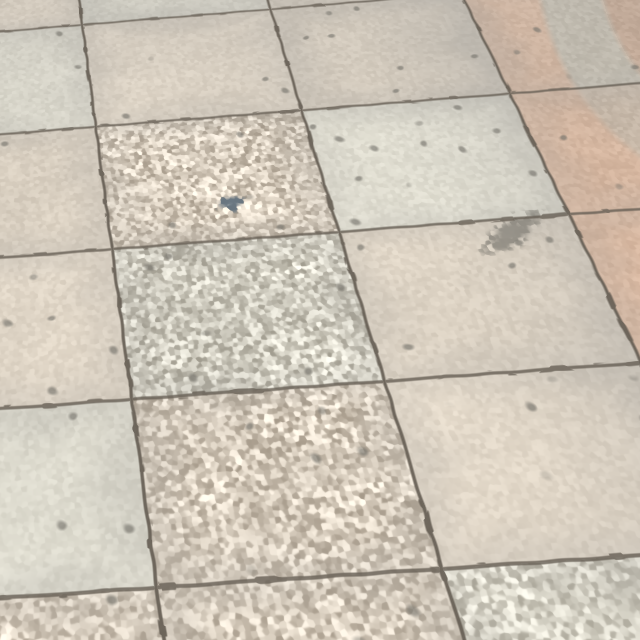
Give the GLSL for this texture, as a WebGL 2 fragment shader.

```glsl
#version 300 es
precision highp float;
uniform vec2 u_resolution;
out vec4 outColor;

const mat3 FLOOR_TO_VIEW = mat3(0.3188, -0.0267, -0.006,
                                0.0092, 0.1556, -0.092,
                                0.1497, 0.1979, 1.0);
const vec3 PALE_STONE = vec3(0.885, 0.875, 0.825);
const vec3 WARM_STONE = vec3(0.885, 0.845, 0.785);
const vec3 COARSE_TINT = vec3(0.955, 0.95, 0.945);
const vec3 TERRACOTTA = vec3(0.85, 0.725, 0.635);
const vec3 BAND_GREY = vec3(0.77, 0.75, 0.70);
const vec3 JOINT_COLOR = vec3(0.40, 0.37, 0.33);
const vec3 DIRT_COLOR = vec3(0.66, 0.65, 0.63);
const vec3 SPECK_COLOR = vec3(0.47, 0.46, 0.43);
const vec3 FLECK_COLOR = vec3(0.38, 0.44, 0.49);
const vec2 JOINT_HALF = vec2(0.0065, 0.0095);
const vec2 GRAIN_FREQ = vec2(50.0, 36.0);
const float FINE_GRAIN = 0.07;
const float COARSE_GRAIN = 0.34;
const vec2 BAND_CENTER = vec2(1.237, -0.078);
const vec2 BAND_RADII = vec2(0.305, 0.40);

vec2 hash2(vec2 p) {
  vec3 h = fract(p.xyx * vec3(0.1031, 0.1030, 0.0973));
  h += dot(h, h.yzx + 33.33);
  return fract((h.xx + h.yz) * h.zy);
}

// x: distance to the nearest cell point, y: softly blended cell value
vec2 cellular(vec2 p) {
  vec2 cell = floor(p), f = fract(p);
  float nearest = 4.0, sum = 0.0, total = 0.0;
  for (int j = -1; j <= 1; j++)
    for (int i = -1; i <= 1; i++) {
      vec2 o = vec2(i, j);
      vec2 r = o + 0.15 + 0.7 * hash2(cell + o + 71.0) - f;
      float d2 = dot(r, r), w = exp(-7.0 * d2);
      nearest = min(nearest, d2);
      sum += w * hash2(cell + o + 137.0).x;
      total += w;
    }
  return vec2(sqrt(nearest), sum / total);
}

float layeredSines(vec2 p) {
  float s = 0.0, amp = 0.5;
  for (int i = 0; i < 4; i++) {
    s += amp * sin(p.x + 1.7 * sin(p.y * 0.8)) * sin(p.y + 1.3 * sin(p.x * 0.7));
    p = mat2(1.4, 1.1, -1.1, 1.4) * p + 2.3;
    amp *= 0.6;
  }
  return s;
}

float blob(vec2 p, vec2 center, vec2 radius, float ragged) {
  return 1.0 - smoothstep(0.5, 1.4, length((p - center) / radius) + ragged);
}

void main() {
  vec2 uv = gl_FragCoord.xy / u_resolution;
  vec2 view = vec2(uv.x, 1.0 - uv.y);

  // Perspective: view position back to floor units, one tile per unit
  vec3 h = inverse(FLOOR_TO_VIEW) * vec3(view, 1.0);
  vec2 grid = h.xy / h.z;
  vec2 tile = floor(grid), local = fract(grid);
  vec2 px = fwidth(grid);

  // Tile kinds: pale or warm stone, coarse or fine grain
  bool isPale = abs(mod(tile.x + tile.y, 3.0) - 1.0) < 0.5;
  bool isCoarse = tile.y > 2.5 || (abs(tile.x) < 0.5 && tile.y > -0.5);
  bool isTerracotta = tile.x > 1.5;
  vec3 color = isPale ? PALE_STONE : WARM_STONE;
  if (isCoarse) color *= COARSE_TINT;
  color *= 1.0 - 0.04 * hash2(tile + 23.0).x;

  // Terracotta border with a curved grey band
  if (isTerracotta) {
    float r = length(view - BAND_CENTER);
    float band = smoothstep(-0.008, 0.008, min(r - BAND_RADII.x, BAND_RADII.y - r));
    vec3 clay = TERRACOTTA * (r < BAND_RADII.x ? 0.93 : 1.0);
    color = mix(clay, BAND_GREY, band * (tile.y < -0.5 ? 0.95 : 0.6));
  }

  // Grain and slow discoloration
  float grain = cellular(grid * GRAIN_FREQ).y - 0.5;
  float patchy = layeredSines(grid * 5.0 + hash2(tile + 9.0) * 6.0);
  float cloud = layeredSines(grid * 2.1 + 4.0);
  float strength = isCoarse ? COARSE_GRAIN * (1.0 + 0.35 * patchy) : FINE_GRAIN;
  color += strength * grain * vec3(1.0, 1.02, 1.03);
  color *= 1.0 + 0.025 * patchy + 0.02 * cloud;

  // Dirt gathers near tile edges, at the far end and to the right
  vec2 toEdge = min(local, 1.0 - local);
  float edge = 1.0 - smoothstep(0.0, 0.24, min(toEdge.x, toEdge.y) + 0.06 * patchy);
  float far = smoothstep(0.68, 1.0, uv.y);
  float side = smoothstep(0.35, 1.0, local.x) * float(abs(tile.x - 1.0) < 0.5);
  float dirt = 0.20 * edge + 0.25 * far + 0.28 * side * (0.8 + 0.5 * cloud);
  color = mix(color, DIRT_COLOR, clamp(dirt, 0.0, 0.6));

  // Scattered small specks, a grey smudge and a blue fleck
  vec2 speck = cellular(grid * vec2(5.0, 4.0) + 0.15 * patchy);
  float isSpeck = smoothstep(0.66, 0.78, speck.y) * (1.0 - smoothstep(0.04, 0.13, speck.x));
  color = mix(color, SPECK_COLOR, 0.65 * isSpeck);
  vec2 tilted = view + vec2(0.0, 0.45 * (view.x - 0.795));
  float smudge = blob(tilted, vec2(0.795, 0.363), vec2(0.036, 0.02), grain + 0.5 * patchy);
  color = mix(color, SPECK_COLOR, 0.65 * smudge);
  color = mix(color, FLECK_COLOR, 0.9 * blob(view, vec2(0.362, 0.318), vec2(0.019, 0.01), grain));

  // Joints with slightly worn, chipped edges
  vec2 wobble = 0.002 * sin(grid.yx * 23.0 + 1.5 * sin(grid.yx * 9.0));
  vec2 dist = abs(fract(grid + wobble + 0.5) - 0.5);
  float chip = smoothstep(0.68, 0.9, cellular(grid * 17.0).y);
  vec2 halfWidth = JOINT_HALF * (1.0 + 0.9 * chip);
  vec2 joint = 1.0 - smoothstep(halfWidth - px, halfWidth + px, dist);
  color = mix(color, JOINT_COLOR, max(joint.x * 0.92, joint.y * 0.8));

  outColor = vec4(clamp(color, 0.0, 1.0), 1.0);
}
```
